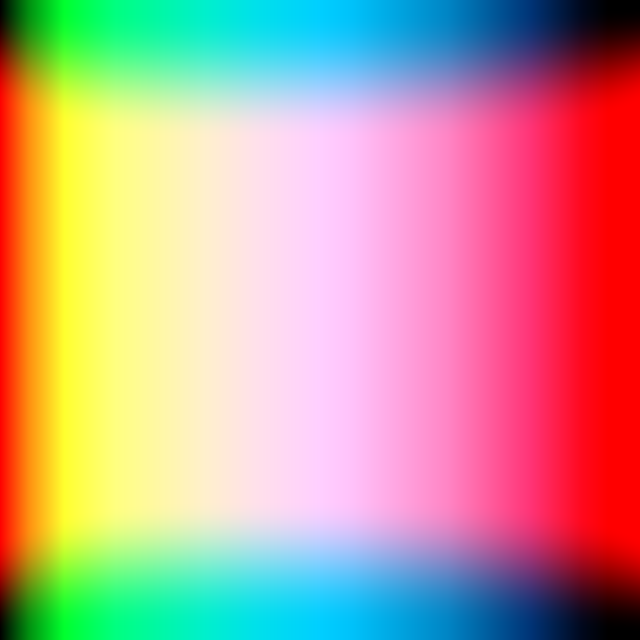
Reproduce this background procedurally as a WebGL 2 fragment shader.

```glsl
#version 300 es
precision highp float;
// Draws a soft spectrum: green and blue vary across, red fades at top and bottom.

uniform vec2 u_resolution;
out vec4 outColor;

const int STOP_COUNT = 12;

// Each stop holds position, green and blue.
const vec3 STOPS[STOP_COUNT] = vec3[](
    vec3(0.00, 0.00, 0.00), vec3(0.045, 0.56, 0.06),
    vec3(0.10, 1.00, 0.18), vec3(0.18, 1.00, 0.50),
    vec3(0.32, 0.94, 0.80), vec3(0.40, 0.88, 0.92),
    vec3(0.50, 0.81, 1.00), vec3(0.55, 0.76, 0.98),
    vec3(0.70, 0.52, 0.77), vec3(0.83, 0.20, 0.46),
    vec3(0.91, 0.03, 0.11), vec3(0.95, 0.00, 0.00)
);

// Linear blend through the stops; the end values hold beyond them.
vec2 greenBlueAt(float x) {
    vec2 value = STOPS[0].yz;
    for (int i = 1; i < STOP_COUNT; i++) {
        float blend = clamp((x - STOPS[i - 1].x) / (STOPS[i].x - STOPS[i - 1].x), 0.0, 1.0);
        value = mix(value, STOPS[i].yz, blend);
    }
    return value;
}

// Red rises away from the horizontal borders, sooner near the sides.
float redAt(vec2 uv, vec2 centerFade, vec2 sideFade) {
    float borderDistance = min(uv.y, 1.0 - uv.y);
    float side = pow(abs(2.0 * uv.x - 1.0), 4.0);
    vec2 fade = mix(centerFade, sideFade, side);
    return smoothstep(fade.x, fade.y, borderDistance);
}

void main() {
    vec2 uv = gl_FragCoord.xy / u_resolution;
    float red = redAt(uv, vec2(0.02, 0.22), vec2(0.01, 0.16));
    outColor = vec4(red, greenBlueAt(uv.x), 1.0);
}
```
